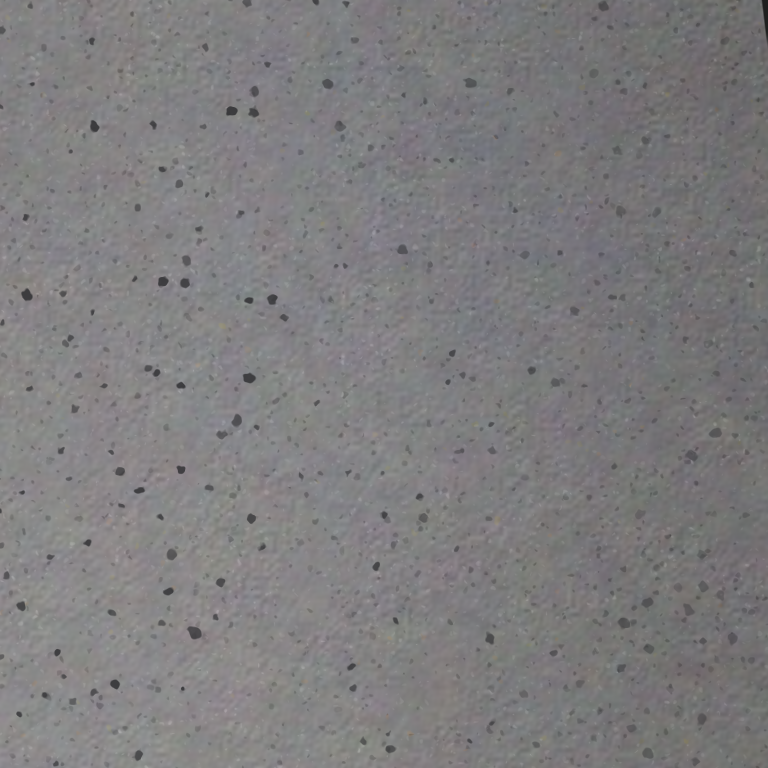
Reproduce this texture procedurally as a Shadertoy shader.

```glsl
// Speckled grey stone: a soft left-to-right light falloff over a mottled,
// slightly embossed grain, scattered with dark, pale and faintly tinted
// flecks. Flecks come from jittered grid cells with noise-warped outlines.

float hash(vec2 p) {
    return fract(sin(dot(p, vec2(127.1, 311.7))) * 43758.5453);
}

float valueNoise(vec2 p) {
    vec2 cell = floor(p);
    vec2 f = fract(p);
    f = f * f * (3.0 - 2.0 * f);
    float low = mix(hash(cell), hash(cell + vec2(1.0, 0.0)), f.x);
    float high = mix(hash(cell + vec2(0.0, 1.0)), hash(cell + vec2(1.0, 1.0)), f.x);
    return mix(low, high, f.y);
}

// Noise centred on zero, offset by a seed
float signedNoise(vec2 uv, float cells, float seed) {
    return valueNoise(uv * cells + seed * 17.3) - 0.5;
}

// Three independent noises, used for colour casts
vec3 chromaNoise(vec2 uv, float cells, float seed) {
    return vec3(signedNoise(uv, cells, seed),
                signedNoise(uv, cells, seed + 3.0),
                signedNoise(uv, cells, seed + 6.0));
}

// Coverage of scattered flecks; radii and softness are in canvas units
float flecks(vec2 uv, float cells, float chance, vec2 radii, float soft, float seed) {
    vec2 home = floor(uv * cells);
    float cover = 0.0;
    for (int y = -1; y <= 1; y++) {
        for (int x = -1; x <= 1; x++) {
            vec2 cell = home + vec2(x, y);
            vec2 key = cell + seed * 31.7;
            if (hash(key) > chance) continue;
            vec2 jitter = vec2(hash(key + 5.1), hash(key + 9.7));
            vec2 d = uv - (cell + jitter) / cells;
            // Random orientation and mild stretch
            float angle = 6.2832 * hash(key + 13.3);
            d = mat2(cos(angle), -sin(angle), sin(angle), cos(angle)) * d;
            d.x *= mix(0.7, 1.0, hash(key + 17.9));
            float size = hash(key + 21.4);
            float radius = mix(radii.x, radii.y, size * size);
            float strength = mix(0.5, 1.0, hash(key + 27.2));
            float disc = 1.0 - smoothstep(radius - soft, radius + soft, length(d));
            cover = max(cover, disc * strength);
        }
    }
    return cover;
}

// Broad illumination: brightest at lower left, dim towards the right
float lighting(vec2 uv) {
    float level = mix(0.54, 0.445, smoothstep(0.2, 1.05, uv.x));
    level -= 0.035 * smoothstep(0.35, 1.0, uv.y) * (1.0 - 0.5 * uv.x);
    return level + 0.012 * signedNoise(uv, 5.0, 1.0);
}

// Fine grain with a raised look: difference of two shifted noises
float embossedGrain(vec2 uv, float cells, float seed) {
    vec2 shift = vec2(0.0016, -0.0022);
    return signedNoise(uv + shift, cells, seed) - signedNoise(uv - shift, cells, seed);
}

void mainImage(out vec4 fragColor, in vec2 fragCoord) {
    vec2 uv = fragCoord / iResolution.xy;
    float soft = max(0.0013, 0.7 / iResolution.y);

    // Grain gathers in patches
    float patchiness = smoothstep(0.2, 0.8, valueNoise(uv * 24.0 + 40.0));
    float grain = embossedGrain(uv, 170.0, 2.0) * mix(0.025, 0.06, patchiness);
    grain += 0.032 * signedNoise(uv, 120.0, 3.0);
    grain += 0.022 * signedNoise(uv, 45.0, 4.0);

    vec3 greyTint = vec3(1.008, 0.995, 0.997);
    vec3 color = greyTint * (lighting(uv) + grain);

    // Blotchy colour casts, cooler towards the upper middle
    color += 0.022 * chromaNoise(uv, 22.0, 11.0);
    color += 0.024 * chromaNoise(uv, 65.0, 23.0);
    float coolness = 1.0 - smoothstep(0.1, 0.6, length(uv - vec2(0.55, 0.72)));
    color += coolness * vec3(-0.004, 0.0, 0.012);

    // Fleck outlines are bent by noise so that they look chipped
    vec2 warp = vec2(signedNoise(uv, 190.0, 5.0), signedNoise(uv, 190.0, 7.0));
    vec2 bent = uv + 0.004 * warp;
    float contrast = mix(1.0, 0.5, smoothstep(0.3, 1.0, uv.x));

    float pale = flecks(bent, 110.0, 0.24, vec2(0.0009, 0.0024), soft, 1.0);
    float faint = flecks(bent, 80.0, 0.24, vec2(0.0014, 0.0036), soft, 2.0);
    float dark = flecks(bent, 45.0, 0.10, vec2(0.0028, 0.0066), soft, 3.0);
    float tinted = flecks(bent, 36.0, 0.07, vec2(0.0020, 0.0040), soft, 4.0);

    color += 0.085 * pale * mix(0.6, 1.0, patchiness);
    color -= 0.115 * faint * mix(0.7, 1.0, contrast);
    vec3 rust = vec3(0.05, 0.0, -0.05);
    vec3 ochre = vec3(0.03, 0.02, -0.05);
    color += tinted * mix(rust, ochre, step(0.4, hash(floor(uv * 18.0))));
    vec3 charcoal = vec3(0.20, 0.20, 0.21);
    color = mix(color, charcoal, 0.9 * dark * contrast);

    // Dark sliver where the slab ends at the upper right
    float slabEdge = uv.x - 0.992 + 0.12 * (uv.y - 1.0);
    float sliver = smoothstep(-soft, soft, slabEdge) * smoothstep(0.93, 0.96, uv.y);
    color = mix(color, vec3(0.12), sliver);

    fragColor = vec4(clamp(color, 0.0, 1.0), 1.0);
}
```
